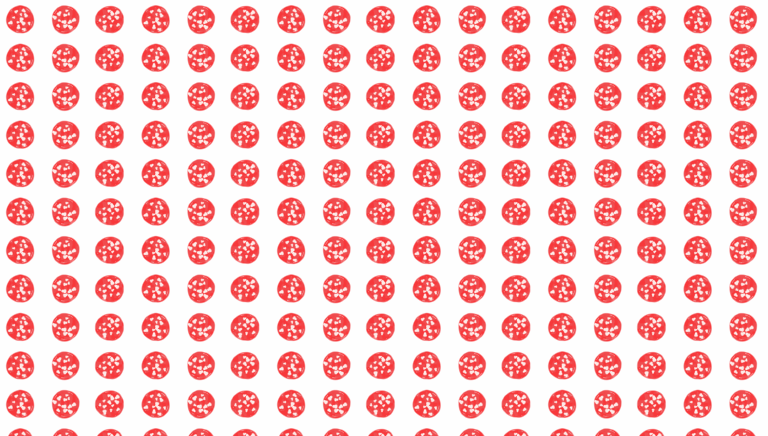
This pattern is drawn by a WebGL 1 fragment shader. Its source:

```glsl
precision highp float;
// Rows of hand-painted red discs flecked with pale spots on white.
// A grid repeats three disc variants across the columns; each variant seeds
// its own wobbly outline, spiral of spots, mottled paint and worn rim.

uniform vec2 u_resolution;

const vec2 FIRST_CENTRE = vec2(0.0464, 0.0448); // in canvas heights, from top left
const vec2 PITCH = vec2(0.1036, 0.0882);
const float RADIUS = 0.0318;
const float VARIANTS = 3.0;
const int SPOTS = 12;
const float GOLDEN_ANGLE = 2.39996;

const vec3 PAPER = vec3(0.995);
const vec3 RED = vec3(0.97, 0.22, 0.23);
const vec3 FADED_RED = vec3(0.94, 0.30, 0.31);
const vec3 CREAM = vec3(0.99, 0.92, 0.91);

float hash(vec2 p) {
  return fract(sin(dot(p, vec2(127.1, 311.7))) * 43758.5453);
}

float noise(vec2 p) {
  vec2 i = floor(p);
  vec2 f = fract(p);
  f = f * f * (3.0 - 2.0 * f);
  float top = mix(hash(i), hash(i + vec2(1.0, 0.0)), f.x);
  float bottom = mix(hash(i + vec2(0.0, 1.0)), hash(i + vec2(1.0, 1.0)), f.x);
  return mix(top, bottom, f.y);
}

// Coverage of a shape from its signed distance
float fill(float d, float soft) {
  return 1.0 - smoothstep(-soft, soft, d);
}

// Roughly round outline with one blunt corner that turns with the variant
float discDistance(vec2 q, float variant) {
  float a = atan(q.y, q.x + 0.0001);
  float corner = 0.7 + variant * 1.22;
  float outline = 1.0 + 0.022 * cos(3.0 * (a - corner));
  outline += (0.008 + 0.012 * variant) * cos(2.0 * (a - corner));
  outline += 0.03 * (noise(q * 4.0 + variant * 17.0) - 0.5);
  return length(q) - outline;
}

// Irregular pebble: a circle squeezed and given three soft corners
float spotDistance(vec2 q, float size, float turn) {
  float a = atan(q.y, q.x + 0.0001) - turn;
  return length(q) - size * (1.0 + 0.18 * cos(2.0 * a) + 0.14 * cos(3.0 * a));
}

// Spots spread on a jittered sunflower spiral
float spots(vec2 q, float variant, float soft) {
  float cover = 0.0;
  for (int i = 0; i < SPOTS; i++) {
    float n = float(i);
    vec2 key = vec2(n, variant + 3.0);
    float a = n * GOLDEN_ANGLE + variant * 2.1;
    float r = 0.78 * sqrt((n + 0.4) / float(SPOTS));
    vec2 jitter = vec2(hash(key), hash(key + 19.0)) - 0.5;
    vec2 centre = r * vec2(cos(a), sin(a)) + 0.13 * jitter;
    float size = mix(0.08, 0.16, hash(key + 41.0));
    float d = spotDistance(q - centre, size, 6.283 * hash(key + 67.0));
    cover = max(cover, fill(d, soft));
  }
  return cover;
}

// Thin dry-brush scratches that break up near the rim
float rimWear(vec2 q, float variant, float soft) {
  float line = fill(abs(length(q) - 0.89) - 0.02, soft);
  float broken = smoothstep(0.55, 0.8, noise(q * 4.5 + variant * 31.0));
  return line * broken;
}

void main() {
  vec2 p = vec2(gl_FragCoord.x, u_resolution.y - gl_FragCoord.y) / u_resolution.y;

  // Repeat: cell index picks the variant, q is measured in disc radii
  vec2 cell = floor((p - FIRST_CENTRE) / PITCH + 0.5);
  float variant = mod(cell.x, VARIANTS);
  vec2 q = (p - FIRST_CENTRE - cell * PITCH) / RADIUS;
  q.x += 0.06 * step(1.5, variant);
  float pixel = 1.0 / (RADIUS * u_resolution.y);
  float soft = max(0.75 * pixel, 0.07);

  // Paint, then pale spots and wear on top
  float mottle = noise(q * 5.0 + variant * 11.0);
  vec3 paint = mix(RED, FADED_RED, smoothstep(0.3, 0.75, mottle));
  paint = mix(paint, CREAM, 0.5 * rimWear(q, variant, soft));
  paint = mix(paint, CREAM, spots(q, variant, soft));

  vec3 color = mix(PAPER, paint, fill(discDistance(q, variant), soft));
  gl_FragColor = vec4(color, 1.0);
}
```
